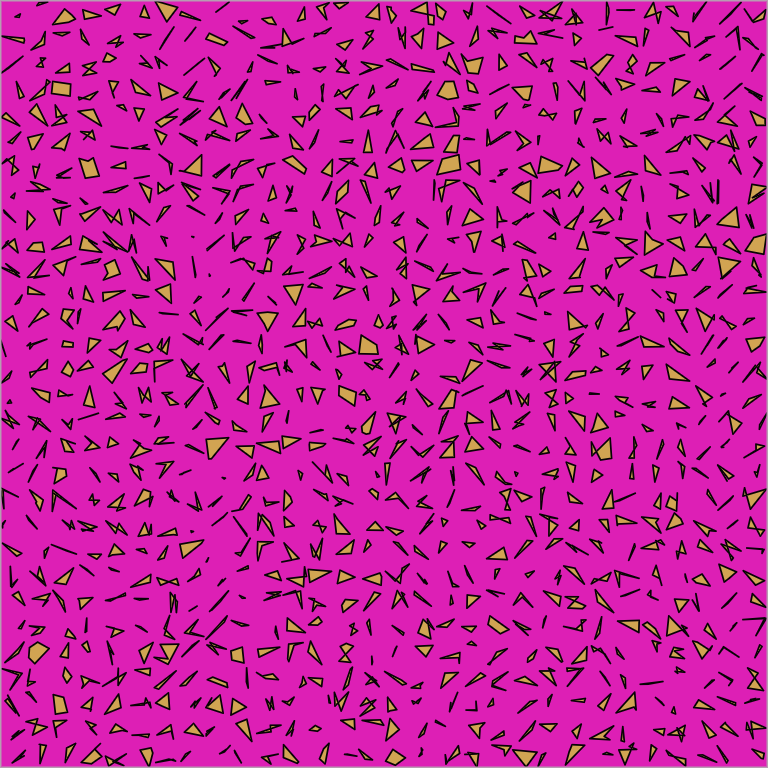
A Shadertoy shader for this pattern:

```glsl
const vec3 MAGENTA = vec3(0.865, 0.12, 0.71);
const vec3 GOLD = vec3(0.82, 0.645, 0.32);
const vec3 INK = vec3(0.03, 0.01, 0.02);
const vec3 FRAME = vec3(0.72, 0.61, 0.70);

vec2 hash2(vec3 p) {
    p = fract(p * vec3(0.1031, 0.1030, 0.0973));
    p += dot(p, p.yzx + 33.33);
    return fract((p.xx + p.yz) * p.zy);
}

// Random corner of the shard that lives in a cell
vec2 corner(vec2 cell, int k) {
    vec2 h = hash2(vec3(cell + 7.0, float(k) * 5.0 + 3.0));
    return cell + 0.5 + (h - 0.5) * vec2(0.98, 0.95);
}

// Signed distance to a shard of 3 to 5 corners, whose sides may cross
float shard(vec2 p, vec2 cell) {
    int corners = 3 + int(2.5 * hash2(vec3(cell + 7.0, 91.0)).x);
    float nearest = 1e3, side = 1.0;
    vec2 a = corner(cell, corners - 1);
    for (int k = 0; k < corners; k++) {
        vec2 b = corner(cell, k);
        vec2 e = b - a, w = p - a;
        float t = clamp(dot(w, e) / max(dot(e, e), 1e-6), 0.0, 1.0);
        nearest = min(nearest, length(w - e * t));
        // Even-odd rule: flip at each side crossed by a ray to the right
        if ((a.y > p.y) != (b.y > p.y) && w.x < e.x * w.y / e.y) side = -side;
        a = b;
    }
    return side * nearest;
}

void mainImage(out vec4 fragColor, in vec2 fragCoord) {
    vec2 uv = fragCoord / iResolution.xy;
    vec2 p = uv * 30.0;
    float pixel = 30.0 / iResolution.y;
    vec3 color = MAGENTA;

    // One outlined shard per cell; neighbours may reach over the cell edge
    for (int y = -1; y <= 1; y++)
    for (int x = -1; x <= 1; x++) {
        float d = shard(p, floor(p) + vec2(x, y));
        color = mix(color, GOLD, clamp(0.5 - d / pixel, 0.0, 1.0));
        color = mix(color, INK, clamp(0.5 + (0.034 - abs(d)) / pixel, 0.0, 1.0));
    }

    // Thin pale frame
    vec2 edge = min(uv, 1.0 - uv);
    float rim = 1.0 / 512.0 - min(edge.x, edge.y);
    color = mix(color, FRAME, clamp(0.5 + rim * iResolution.y, 0.0, 1.0));

    fragColor = vec4(color, 1.0);
}
```
